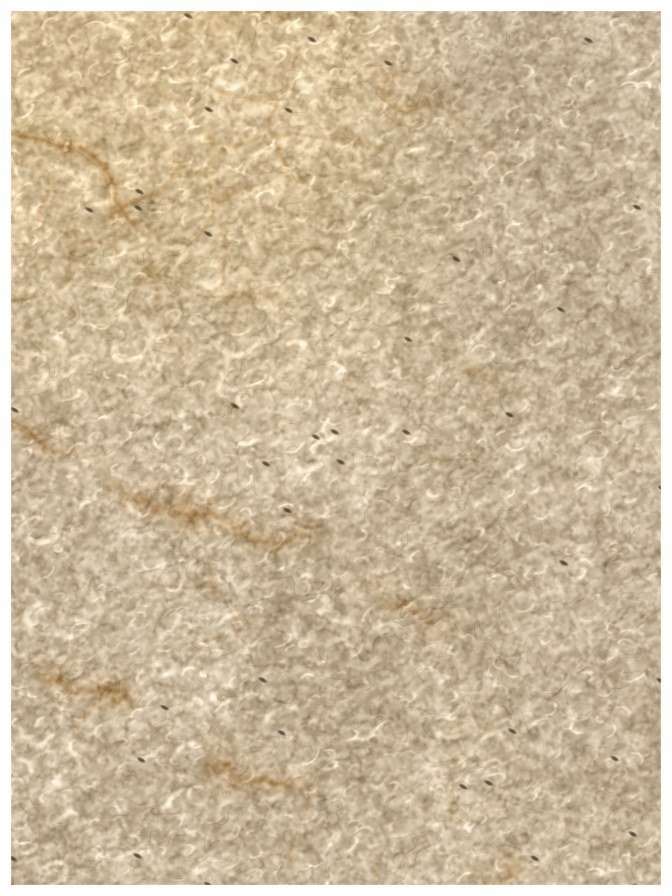
A Shadertoy shader for this texture:

```glsl
#define STONE vec3(0.785, 0.715, 0.606)
#define TONE_STEP vec3(0.068, 0.071, 0.074)
#define PAPER vec3(0.995, 0.995, 0.99)
#define RUST vec3(-0.07, -0.115, -0.165)
#define WARM vec3(0.035, 0.018, -0.025)
#define LILAC vec3(0.012, 0.012, 0.035)
#define MARGIN 0.0165
#define VEIN_GAP 0.38
#define FLAKE_SCALE 46.0
#define GRAIN_SCALE 175.0
#define CONTRAST 1.0

vec2 hash2(vec2 p) {
    vec3 q = fract(p.xyx * vec3(0.1031, 0.1030, 0.0973));
    q += dot(q, q.yzx + 33.33);
    return fract((q.xx + q.yz) * q.zy);
}

// Smooth value noise from -1 to 1
float noise(vec2 p) {
    vec2 i = floor(p), f = fract(p);
    f = f * f * (3.0 - 2.0 * f);
    float low = mix(hash2(i).x, hash2(i + vec2(1, 0)).x, f.x);
    float high = mix(hash2(i + vec2(0, 1)).x, hash2(i + vec2(1, 1)).x, f.x);
    return 2.0 * mix(low, high, f.y) - 1.0;
}

vec2 warp(vec2 p) {
    return vec2(noise(p), noise(p + 57.3));
}

// Cellular noise: nearest distance, gap to the second, cell value
vec3 cells(vec2 p) {
    vec2 base = floor(p);
    vec3 best = vec3(9.0, 9.0, 0.0);
    for (int y = -1; y <= 1; y++)
    for (int x = -1; x <= 1; x++) {
        vec2 cell = base + vec2(x, y);
        vec2 seed = hash2(cell + 11.7);
        float d = length(cell + seed - p);
        if (d < best.x) best = vec3(d, best.x, seed.x);
        else best.y = min(best.y, d);
    }
    return vec3(best.x, best.y - best.x, best.z);
}

// Scattered curved shell fragments, light and dark
float flakes(vec2 p) {
    vec2 base = floor(p);
    float sum = 0.0;
    for (int y = -1; y <= 1; y++)
    for (int x = -1; x <= 1; x++) {
        vec2 cell = base + vec2(x, y);
        vec2 a = hash2(cell), b = hash2(cell + 71.3);
        vec2 q = p - cell - a;
        float angle = 6.2832 * b.y;
        float side = dot(q, vec2(cos(angle), sin(angle))) / (length(q) + 0.001);
        float stroke = 1.0 - smoothstep(0.02, 0.17, abs(length(q) - 0.2 - 0.33 * b.x));
        float strength = mix(-0.9, 1.6, hash2(cell + 133.1).x);
        sum += strength * stroke * smoothstep(-0.1, 0.6, side);
    }
    return sum;
}

// Rare dark pits
float pits(vec2 p) {
    vec2 cell = floor(p), seed = hash2(cell + 9.1);
    vec2 q = p - cell - 0.3 - 0.4 * seed;
    q.y += 0.4 * q.x;
    float pit = 1.0 - smoothstep(0.04, 0.15, length(q * vec2(0.65, 1.2)));
    return pit * step(0.955, hash2(cell + 40.7).y);
}

vec3 stone(vec2 p) {
    vec2 bend = warp(p * 5.0) * 0.05 + warp(p * 15.0) * 0.018 + warp(p * 45.0) * 0.006;
    vec2 slant = mat2(0.9, -0.42, 0.42, 0.9) * p;
    vec2 lay = slant * vec2(0.8, 1.15) + warp(p * 28.0) * 0.006;
    float left = 1.0 - smoothstep(0.45, 0.85, p.x + 0.15 * noise(p * 3.0));
    float broad = noise(p * 6.0 + 3.0);

    // Fine grain, fragments and thin dark curls
    float tone = 1.1 * noise(slant * GRAIN_SCALE) + 1.15 * noise(lay * 92.0);
    tone += 1.25 * flakes(lay * FLAKE_SCALE);
    tone += mix(0.7, 1.3, left) * flakes(lay * FLAKE_SCALE * 0.55 + 19.0);
    float curl = abs(noise(lay * 40.0 + warp(p * 60.0) * 0.7));
    tone -= 0.75 * (1.0 - smoothstep(0.02, 0.16, curl));
    tone += 0.45 * broad + 0.35 * noise(p * 17.0);

    // Pale nodules with darker rims
    vec3 nodule = cells((p + bend * 0.7) * vec2(9.0, 11.0));
    float rim = 1.0 - smoothstep(0.0, 0.11, nodule.y);
    rim *= smoothstep(-0.1, 0.5, noise(p * 7.0 + 21.0)) * mix(0.2, 1.0, left);
    float core = step(0.78, nodule.z) * (1.0 - smoothstep(0.12, 0.42, nodule.x));
    tone += 0.75 * core * left;

    // Broken rusty veins falling to the right
    float run = (p.y + 0.5 * p.x + bend.x + bend.y) / VEIN_GAP;
    float away = abs(fract(run + 0.5) - 0.5) * VEIN_GAP;
    float broken = smoothstep(-0.45, 0.4, noise(p * 8.0 + 8.0));
    float vein = 0.55 * exp(-away * away / 0.0006);
    vein += 0.65 * (1.0 - smoothstep(0.001, 0.008, away));
    vein *= broken * mix(0.12, 1.0, left);

    vec3 color = STONE + TONE_STEP * tone * CONTRAST;
    color += RUST * (vein + 0.55 * rim);
    color += WARM * left * smoothstep(0.5, 1.15, p.y);
    color += LILAC * (1.0 - left) * smoothstep(-0.2, 0.6, noise(p * 3.5 + 5.0));
    color = mix(color, vec3(0.25, 0.19, 0.13), 0.75 * pits(p * 27.0));
    return clamp(color, 0.0, 0.97);
}

void mainImage(out vec4 fragColor, in vec2 fragCoord) {
    vec2 p = fragCoord / iResolution.x;
    vec2 size = vec2(1.0, iResolution.y / iResolution.x);

    // White frame around the slab
    vec2 inset = min(p, size - p) - MARGIN;
    float soft = 0.75 / iResolution.x;
    float slab = smoothstep(-soft, soft, min(inset.x, inset.y));
    fragColor = vec4(mix(PAPER, stone(p), slab), 1.0);
}
```
